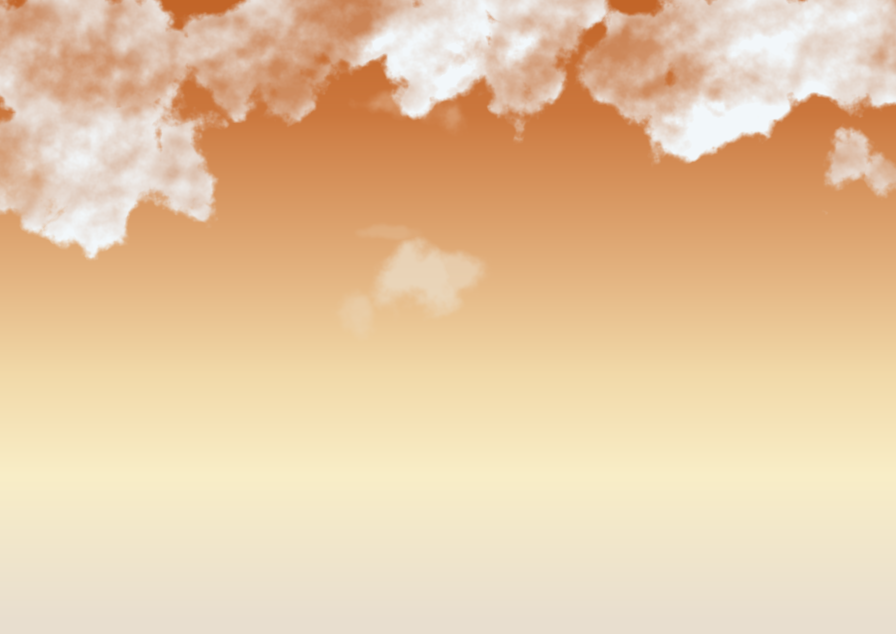
A WebGL 1 fragment shader for this background:

```glsl
precision highp float;
// Warm sunset sky with billowing clouds along the top and faint wisps below.
// The sky is a stack of vertical blends; clouds are unions of ellipses whose
// edges are roughened, thinned and shaded by fractal noise.
uniform vec2 u_resolution;

const vec3 SKY_TOP = vec3(0.755, 0.385, 0.145);
const vec3 SKY_RUST = vec3(0.80, 0.475, 0.25);
const vec3 SKY_PEACH = vec3(0.885, 0.69, 0.49);
const vec3 SKY_SAND = vec3(0.945, 0.85, 0.66);
const vec3 SKY_GLOW = vec3(0.973, 0.93, 0.78);
const vec3 SKY_HAZE = vec3(0.91, 0.87, 0.81);
const vec3 CLOUD_SHADE = vec3(0.84, 0.69, 0.59);
const vec3 CLOUD_LIGHT = vec3(0.95, 0.97, 0.98);
const vec3 WISP_COLOR = vec3(0.92, 0.87, 0.79);
const vec3 WISP_WARM = vec3(0.88, 0.70, 0.56);
const float DETAIL = 17.0;     // noise cells per canvas height
const float ROUGHNESS = 0.12;  // displacement of the cloud edge
const float SOFTNESS = 0.011;  // width of the cloud edge
const float RELIEF = 1.5;      // contrast of the billows

float hash(vec2 p) {
  return fract(sin(dot(p, vec2(127.1, 311.7))) * 43758.55);
}

float noise(vec2 p) {
  vec2 i = floor(p), f = fract(p);
  f = f * f * (3.0 - 2.0 * f);
  return mix(mix(hash(i), hash(i + vec2(1.0, 0.0)), f.x),
             mix(hash(i + vec2(0.0, 1.0)), hash(i + 1.0), f.x), f.y);
}

float fbm(vec2 p) {
  float sum = 0.0, amp = 0.5;
  for (int i = 0; i < 5; i++) {
    sum += amp * noise(p);
    p = mat2(1.6, 1.2, -1.2, 1.6) * p + 7.3;
    amp *= 0.5;
  }
  return sum / 0.969;
}

// Depth inside an ellipse, positive within.
float puff(vec2 p, vec2 center, vec2 radii) {
  return (1.0 - length((p - center) / radii)) * min(radii.x, radii.y);
}

float glow(vec2 p, vec2 center, vec2 radii) {
  vec2 d = (p - center) / radii;
  return exp(-dot(d, d));
}

float wisp(vec2 p, vec2 center, vec2 radii, float n) {
  float d = 1.0 - length((p - center) / radii);
  return smoothstep(-0.1, 0.7, d + 2.2 * (n - 0.5));
}

vec3 sky(float t) {
  vec3 c = mix(SKY_TOP, SKY_RUST, smoothstep(-0.06, 0.24, t));
  c = mix(c, SKY_PEACH, clamp((t - 0.18) / 0.24, 0.0, 1.0));
  c = mix(c, SKY_SAND, clamp((t - 0.42) / 0.17, 0.0, 1.0));
  c = mix(c, SKY_GLOW, clamp((t - 0.59) / 0.16, 0.0, 1.0));
  return mix(c, SKY_HAZE, clamp((t - 0.75) / 0.23, 0.0, 1.0));
}

float leftBank(vec2 p) {
  float d = puff(p, vec2(0.10, 0.08), vec2(0.195, 0.12));
  d = max(d, puff(p, vec2(0.157, 0.25), vec2(0.18, 0.10)));
  d = max(d, puff(p, vec2(0.04, 0.25), vec2(0.12, 0.085)));
  d = max(d, puff(p, vec2(0.15, 0.335), vec2(0.065, 0.067)));
  return max(d, puff(p, vec2(0.275, 0.24), vec2(0.067, 0.09)));
}

float middleBank(vec2 p) {
  float d = puff(p, vec2(0.415, 0.08), vec2(0.12, 0.093));
  d = max(d, puff(p, vec2(0.55, 0.025), vec2(0.17, 0.085)));
  d = max(d, puff(p, vec2(0.71, 0.08), vec2(0.12, 0.092)));
  d = max(d, puff(p, vec2(0.80, 0.09), vec2(0.08, 0.086)));
  return max(d, puff(p, vec2(0.85, 0.01), vec2(0.10, 0.085)));
}

float rightBank(vec2 p) {
  float d = puff(p, vec2(1.0, 0.095), vec2(0.078, 0.077));
  d = max(d, puff(p, vec2(1.13, 0.17), vec2(0.088, 0.085)));
  d = max(d, puff(p, vec2(1.18, 0.075), vec2(0.165, 0.112)));
  d = max(d, puff(p, vec2(1.36, 0.065), vec2(0.15, 0.108)));
  d = max(d, puff(p, vec2(1.32, 0.25), vec2(0.042, 0.044)));
  return max(d, puff(p, vec2(1.41, 0.272), vec2(0.036, 0.026)));
}

void main() {
  // Height units, y measured downward from the top edge.
  vec2 p = gl_FragCoord.xy / u_resolution.y;
  p.y = 1.0 - p.y;
  vec3 color = sky(p.y);
  float n = fbm(p * DETAIL);
  float broad = fbm(p * DETAIL * 0.45 + 31.0);

  // Faint wisps
  float pale = 0.75 * wisp(p, vec2(0.655, 0.438), vec2(0.062, 0.046), n);
  pale = max(pale, 0.6 * wisp(p, vec2(0.73, 0.43), vec2(0.055, 0.03), n));
  pale = max(pale, 0.4 * wisp(p, vec2(0.544, 0.497), vec2(0.035, 0.044), n));
  pale = max(pale, 0.2 * wisp(p, vec2(0.618, 0.366), vec2(0.036, 0.012), n));
  color = mix(color, WISP_COLOR, pale);
  float warm = wisp(p, vec2(0.59, 0.163), vec2(0.05, 0.033), n);
  warm = max(warm, wisp(p, vec2(0.71, 0.178), vec2(0.042, 0.037), n));
  color = mix(color, WISP_WARM, 0.6 * warm);

  // Cloud banks, brightest in the sunlit middle and right bulges
  float depth = max(leftBank(p), max(middleBank(p), rightBank(p)));
  depth += ROUGHNESS * (n - 0.5);
  float light = 0.33 + 0.55 * glow(p, vec2(0.74, 0.10), vec2(0.19, 0.10));
  light += 0.65 * glow(p, vec2(1.13, 0.20), vec2(0.12, 0.07));
  light += 0.3 * glow(p, vec2(1.25, 0.06), vec2(0.17, 0.12));
  light += 0.3 * glow(p, vec2(0.12, 0.36), vec2(0.12, 0.08));
  light += 0.25 * glow(p, vec2(0.08, 0.15), vec2(0.16, 0.04));
  light += RELIEF * (n - fbm(p * DETAIL + vec2(0.15, 0.3)));
  light += 0.9 * (broad - 0.5) + 0.15 * (1.0 - smoothstep(0.0, 0.03, depth));
  float thin = smoothstep(0.6, 0.35, broad) * (1.0 - clamp(light, 0.0, 1.0));
  thin += 0.5 * glow(p, vec2(1.025, 0.08), vec2(0.03, 0.025));
  float cover = smoothstep(-SOFTNESS, SOFTNESS, depth) * (1.0 - 0.6 * clamp(thin, 0.0, 1.0));
  color = mix(color, mix(CLOUD_SHADE, CLOUD_LIGHT, clamp(light, 0.0, 1.0)), cover);
  gl_FragColor = vec4(color, 1.0);
}
```
